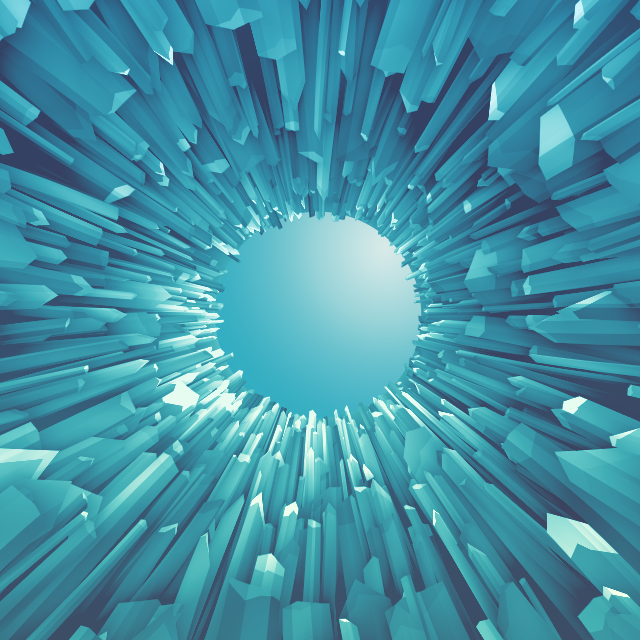
This background is drawn by a WebGL 2 fragment shader. Its source:

```glsl
#version 300 es
precision highp float;

#define CENTER vec2(0.497, 0.508)
#define HOLE 0.155
#define LAYERS 20
#define SPREAD 4.0
#define COARSE 30.0
#define FINE 135.0
#define TONE 0.51
#define GLOW 0.50
#define SHADOW 0.12
#define LIGHT vec2(-0.35, 0.94)

uniform vec2 u_resolution;
out vec4 outColor;

const float TAU = 6.2831853;

// Soft pools of light and shade: centre, size, strength
const vec4 POOLS[11] = vec4[11](
    vec4(0.36, 0.22, 0.10, -0.13), vec4(0.17, 0.36, 0.09, -0.10),
    vec4(0.24, 0.00, 0.08, -0.13), vec4(0.45, -0.28, 0.09, -0.12),
    vec4(-0.04, 0.23, 0.08, -0.10), vec4(-0.47, 0.30, 0.13, -0.08),
    vec4(-0.19, -0.02, 0.09, 0.10), vec4(-0.42, -0.22, 0.13, 0.10),
    vec4(0.40, 0.38, 0.10, 0.10), vec4(0.05, 0.41, 0.06, 0.10),
    vec4(0.01, -0.28, 0.10, 0.07));

vec4 hash4(vec2 p) {
    vec4 q = fract(p.xyxy * vec4(0.1031, 0.1030, 0.0973, 0.1099));
    q += dot(q, q.wzxy + 33.33);
    return fract((q.xxyz + q.yzzw) * q.zywx);
}

// Shadow violet through teal to white
vec3 crystalRamp(float tone) {
    float t = clamp(tone, 0.0, 1.1) * 5.0;
    vec3 c = mix(vec3(0.22, 0.26, 0.38), vec3(0.20, 0.43, 0.54), clamp(t, 0.0, 1.0));
    c = mix(c, vec3(0.20, 0.55, 0.64), clamp(t - 1.0, 0.0, 1.0));
    c = mix(c, vec3(0.24, 0.67, 0.72), clamp(t - 2.0, 0.0, 1.0));
    c = mix(c, vec3(0.42, 0.81, 0.82), clamp(t - 3.0, 0.0, 1.0));
    return mix(c, vec3(0.88, 0.98, 0.95), clamp(t - 4.0, 0.0, 1.0));
}

// Opening lit from its upper right
vec3 openingColor(vec2 p) {
    float q = length((p - vec2(0.105, 0.105)) * vec2(1.0, 0.95));
    vec3 c = mix(vec3(0.88, 0.93, 0.92), vec3(0.49, 0.79, 0.82), smoothstep(-0.04, 0.19, q));
    return mix(c, vec3(0.20, 0.68, 0.76), smoothstep(0.10, 0.30, q));
}

float edge(float d, float pixel) {
    return clamp(0.5 + d / pixel, 0.0, 1.0);
}

// Draws one prism over the wall: x = tone, y = coverage
vec2 addCrystal(vec2 wall, float r, float angle, float cell, float tip,
                vec4 shape, vec4 look, vec2 dir, float pixel) {
    float along = r - tip;
    float s = (angle + (look.w - 0.5) * 0.45 * along) * r;
    float width = cell * mix(0.18, 0.62, shape.z) * (tip + 0.75 * max(along, 0.0));
    float u = s / width;

    // Pointed or slanted front and straight sides
    float peak = mix(0.2, 2.2, look.x * look.x);
    float front = along - peak * abs(s - width * (look.y - 0.5))
                - (look.z - 0.5) * s;
    float inside = min(width - abs(s), front * 0.7);
    float cover = edge(inside, pixel);

    // Soft contact shadow on the wall behind, weak near the opening
    float strength = SHADOW * smoothstep(HOLE * 0.8, 0.36, r);
    wall.x -= strength * exp(min(inside, 0.0) / (0.04 * r)) * (1.0 - cover);

    // Three long faces divided by two ridges
    float leftRidge = mix(-0.75, -0.1, look.z);
    float rightRidge = mix(0.1, 0.8, look.y);
    float turn = dot(vec2(-dir.y, dir.x), LIGHT);
    float leftTone = -0.09 * turn + 0.24 * (shape.x - 0.5);
    float rightTone = 0.09 * turn + 0.24 * (look.x - 0.5);
    float face = mix(leftTone, 0.04, edge((u - leftRidge) * width, pixel));
    face = mix(face, rightTone, edge((u - rightRidge) * width, pixel));

    float tone = TONE + 0.34 * (shape.w - 0.5) + face;
    tone -= 0.19 * smoothstep(0.02, 0.40, along);
    tone += 0.06 * sin(along * 22.0 + look.y * TAU + u * 1.3);

    // Bevelled end face
    float capLength = width * mix(0.4, 1.8, look.w);
    float cap = edge(capLength - 0.6 * abs(s + width * 0.3) - front, pixel);
    tone += cap * mix(-0.08, 0.42, look.z * look.z);

    // Light spilling from the opening, farther toward the lower left
    float side = dot(dir, vec2(0.5, 0.75));
    float spill = exp(-max(r - HOLE, 0.0) / (0.075 - 0.025 * side));
    tone += GLOW * spill * (0.85 - 0.35 * side) * mix(-0.35, 1.3, look.x);

    return mix(wall, vec2(tone, 1.0), cover);
}

void main() {
    float pixel = 1.0 / u_resolution.y;
    vec2 p = gl_FragCoord.xy / u_resolution - CENTER;
    float r = max(length(p), 0.001);
    float angle = atan(p.y, p.x);
    vec2 dir = p / r;

    // Wall beneath the crystals, bright at the rim
    float backTone = 0.25 + 0.40 * exp(-max(r - HOLE, 0.0) / 0.06);
    vec2 wall = vec2(backTone, edge(r - HOLE * 1.04, pixel));

    // Far crystals first, near ones on top
    for (int i = 0; i < LAYERS; i++) {
        float depth = float(i) / float(LAYERS - 1);
        vec4 layer = hash4(vec2(float(i) * 7.0 + 3.0, 19.0));
        float count = floor(mix(COARSE, FINE, layer.x * mix(1.0, layer.x, depth)));
        float radius = HOLE * pow(SPREAD, pow(depth, 1.3));
        float cell = TAU / count;
        float id = floor(angle / cell);
        for (int j = -1; j <= 1; j++) {
            float k = id + float(j);
            vec2 key = vec2(mod(k + count, count) + 1.0, float(i) * 13.0 + 5.0);
            vec4 shape = hash4(key);
            vec4 look = hash4(key + vec2(151.0, 67.0));
            float present = mix(0.85, 0.44, smoothstep(0.0, 0.35, depth));
            if (hash4(key + 311.0).x > present) continue;
            float tip = radius * mix(0.94, 1.06 + 0.35 * sqrt(depth), shape.y);
            float offset = angle - (k + mix(0.25, 0.75, shape.x)) * cell;
            wall = addCrystal(wall, r, offset, cell, tip, shape, look, dir, pixel);
        }
    }

    // Broad light over the wall
    float tone = max(wall.x, 0.04) - 0.05 * dot(dir, vec2(0.45, 0.8)) * smoothstep(0.6, 0.25, r);
    for (int i = 0; i < POOLS.length(); i++) {
        vec2 d = (p - POOLS[i].xy) / POOLS[i].z;
        tone += POOLS[i].w * exp(-dot(d, d));
    }

    // Bluer above, greener below
    vec3 crystal = crystalRamp(tone) * (1.0 + p.y * vec3(-0.20, -0.06, 0.06));
    outColor = vec4(mix(openingColor(p), crystal, wall.y), 1.0);
}
```
